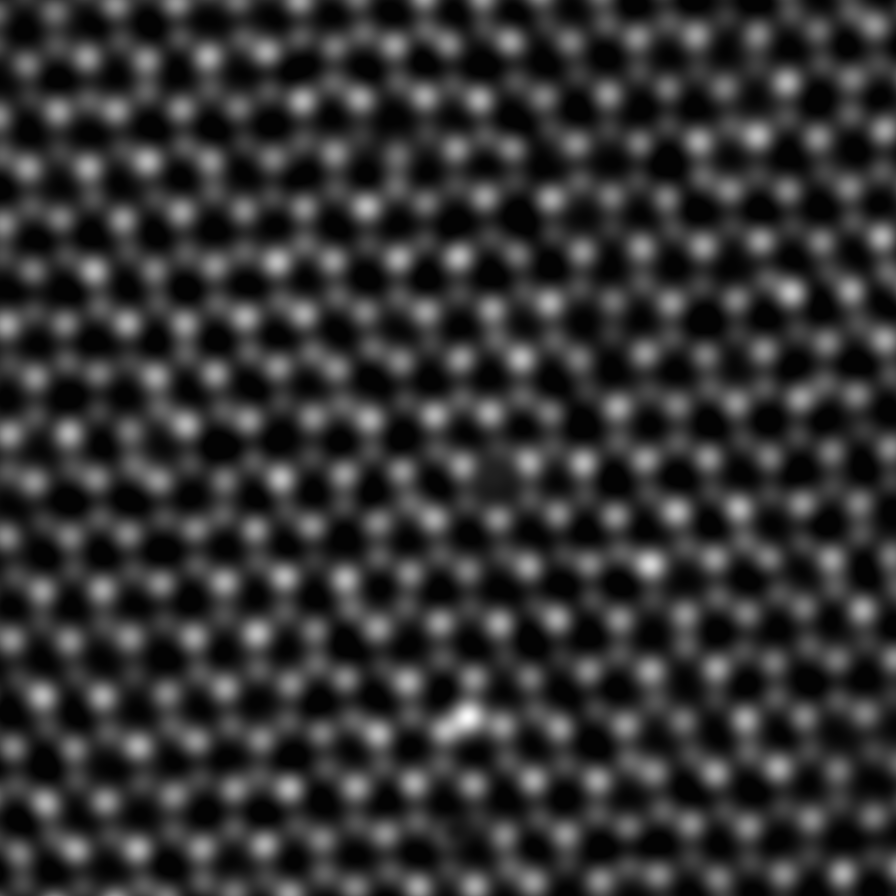
Give the GLSL for this pattern, as a WebGL 1 fragment shader.

```glsl
precision highp float;

uniform vec2 u_resolution;

vec3 hash3(vec2 cell) {
  vec3 h = fract(cell.xyx * vec3(0.1031, 0.1030, 0.0973));
  h += dot(h, h.yxz + 33.33);
  return fract((h.xxy + h.yzz) * h.zyx);
}

float valueNoise(vec2 p) {
  vec2 i = floor(p);
  vec2 f = fract(p);
  f = f * f * (3.0 - 2.0 * f);
  float low = mix(hash3(i).x, hash3(i + vec2(1.0, 0.0)).x, f.x);
  float high = mix(hash3(i + vec2(0.0, 1.0)).x, hash3(i + 1.0).x, f.x);
  return mix(low, high, f.y);
}

float glow(vec2 offset, float radius) {
  return exp(-dot(offset, offset) / (2.0 * radius * radius));
}

// Honeycomb: every skewed cell holds one dim and one bright atom
float honeycomb(vec2 p) {
  vec2 a = vec2(0.0679, 0.0028);
  vec2 b = vec2(0.0357, -0.0573);
  float area = a.x * b.y - a.y * b.x;
  vec2 origin = vec2(0.0651, 0.910);
  vec2 q = p - origin;
  vec2 base = floor(vec2(q.x * b.y - q.y * b.x, a.x * q.y - a.y * q.x) / area);

  float light = 0.0;
  for (int j = -1; j <= 1; j++) {
    for (int i = -1; i <= 1; i++) {
      vec2 cell = base + vec2(float(i), float(j));
      for (int k = 0; k < 2; k++) {
        float bright = float(k);
        vec3 rnd = hash3(cell + vec2(57.0 + 91.0 * bright, 40.0));
        vec2 site = cell + (1.0 + bright) / 3.0;
        vec2 atom = site.x * a + site.y * b;
        atom += (rnd.xy - 0.5) * 0.007 + bright * vec2(-0.002, 0.001);
        float strength = mix(0.33, 0.62, bright) * mix(0.78, 1.22, rnd.z);
        light += strength * glow(q - atom, 0.0128);
      }
    }
  }
  return light - 0.045;
}

void main() {
  vec2 p = gl_FragCoord.xy / u_resolution.y;

  // Slight drift of the lattice
  vec2 drift = vec2(valueNoise(p * 9.0), valueNoise(p * 9.0 + 31.0)) - 0.5;
  float v = honeycomb(p + 0.005 * drift);

  // Uneven exposure and soft grain
  v *= 0.9 + 0.2 * valueNoise(p * 6.0 + 12.0);
  v += 0.09 * (valueNoise(p * 34.0 + 5.0) - 0.5);

  // Filled hole, void, and two heavy atoms
  v = mix(v, 0.17, 0.75 * glow(p - vec2(0.552, 0.466), 0.022));
  v *= 1.0 - 0.8 * glow(p - vec2(0.508, 0.072), 0.017);
  v += 0.75 * glow(p - vec2(0.522, 0.199), 0.0135);
  v += 0.20 * glow(p - vec2(0.720, 0.370), 0.013);

  gl_FragColor = vec4(vec3(clamp(v, 0.012, 1.0)), 1.0);
}
```
